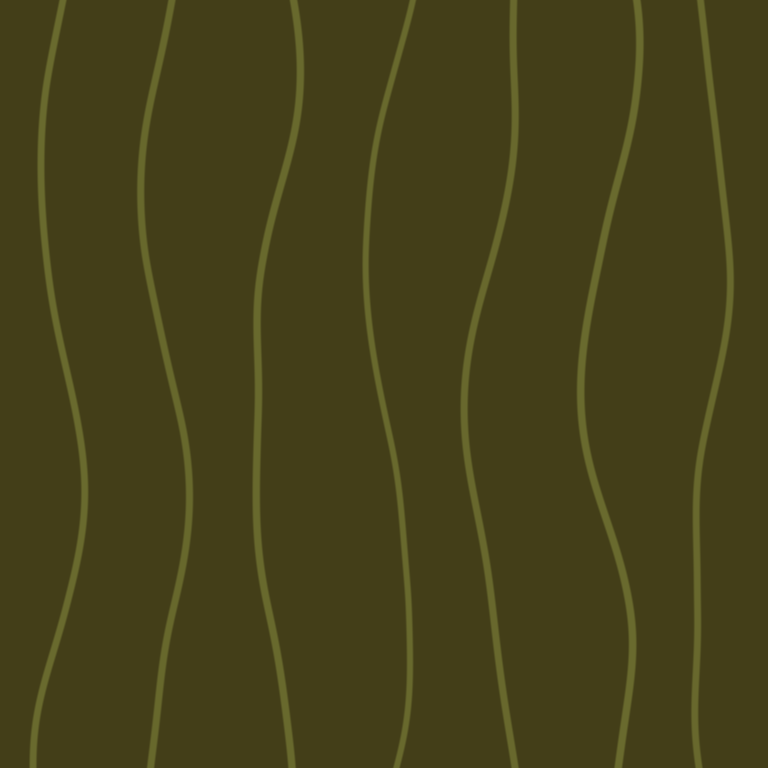
Reproduce this pattern procedurally as a WebGL 2 fragment shader.

```glsl
#version 300 es
precision highp float;

uniform vec2 u_resolution;
out vec4 outColor;

const float TAU = 6.2831853;
const int STRAND_COUNT = 7;
const vec3 GROUND = vec3(0.261, 0.243, 0.094);
const vec3 STRAND = vec3(0.422, 0.426, 0.184);

float hash(vec2 p) {
    return fract(sin(dot(p, vec2(127.1, 311.7))) * 43758.5453);
}

// Random value in [low, high] for one trait of one strand
float pick(float id, float trait, float low, float high) {
    return mix(low, high, hash(vec2(id + 1.0, trait)));
}

// Smooth 1D noise in [-1, 1], separate for each strand
float noise(float t, float id) {
    float cell = floor(t);
    float f = fract(t);
    float blend = f * f * f * (f * (f * 6.0 - 15.0) + 10.0);
    float a = hash(vec2(cell, id + 31.0));
    float b = hash(vec2(cell + 1.0, id + 31.0));
    return mix(a, b, blend) * 2.0 - 1.0;
}

// Horizontal position of a strand at height y
float strandX(float y, float id) {
    float home = (id + 0.5) / float(STRAND_COUNT) + pick(id, 1.0, -0.008, 0.008);
    float sway = pick(id, 2.0, 0.024, 0.036)
               * sin(TAU * (y * pick(id, 3.0, 0.95, 1.35) + pick(id, 4.0, 0.0, 1.0)));
    float ripple = pick(id, 5.0, 0.003, 0.007)
                 * sin(TAU * (y * pick(id, 6.0, 1.8, 2.6) + pick(id, 7.0, 0.0, 1.0)));
    float wobble = 0.008 * noise(y * 4.5, id);
    return home + sway + ripple + wobble;
}

// Distance to the strand, corrected for its slant
float strandDistance(vec2 p, float id) {
    float stepY = 0.004;
    float slope = (strandX(p.y + stepY, id) - strandX(p.y - stepY, id)) / (2.0 * stepY);
    return abs(p.x - strandX(p.y, id)) / sqrt(1.0 + slope * slope);
}

// Soft-edged coverage of a stroke
float stroke(float dist, float halfWidth, float softness) {
    return 1.0 - smoothstep(halfWidth - softness, halfWidth + softness, dist);
}

void main() {
    vec2 uv = gl_FragCoord.xy / u_resolution;
    float softness = max(0.0018, 0.75 / u_resolution.x);

    float coverage = 0.0;
    for (int i = 0; i < STRAND_COUNT; i++) {
        float id = float(i);
        float halfWidth = pick(id, 8.0, 0.0039, 0.0050);
        float strength = pick(id, 9.0, 0.88, 1.0);
        float line = stroke(strandDistance(uv, id), halfWidth, softness);
        coverage = max(coverage, strength * line);
    }

    outColor = vec4(mix(GROUND, STRAND, coverage), 1.0);
}
```
